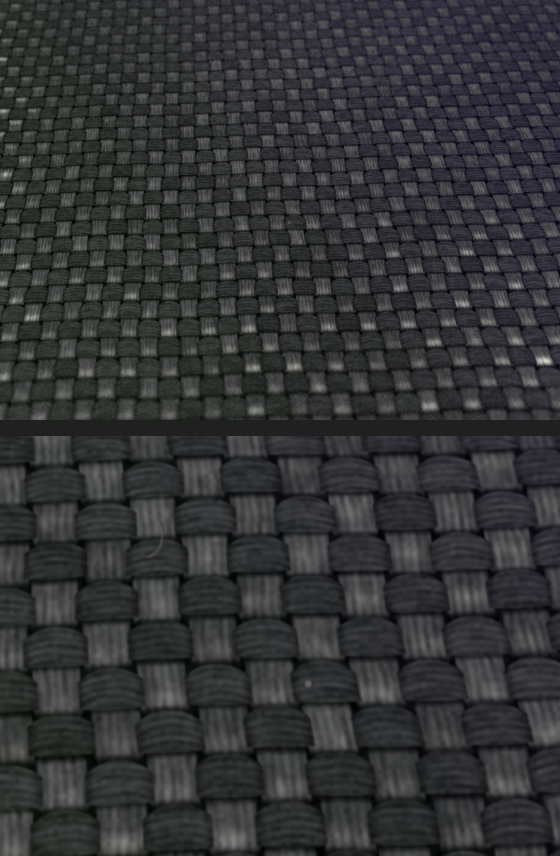
Top, the full canvas; bottom, a detail of the centre.
This texture is drawn by a WebGL 1 fragment shader. Its source:

```glsl
precision highp float;
// Dark plain-weave nylon cloth seen at an angle, sharp across the middle and soft at the ends.
uniform vec2 u_resolution;

const vec3 GAP = vec3(0.030, 0.032, 0.035);
const vec3 WEFT = vec3(0.176, 0.178, 0.182);
const vec3 WARP = vec3(0.252, 0.254, 0.256);
const vec3 GLINT = vec3(0.50, 0.50, 0.46);
const vec3 LINT = vec3(0.40, 0.39, 0.38);
const vec3 GREEN_CAST = vec3(-0.006, 0.011, -0.014);
const vec3 VIOLET_CAST = vec3(0.004, -0.008, 0.052);
const float NEAR_THREAD = 0.0521;
const float FAR_THREAD = 0.0313;

float hash(vec2 p) {
  return fract(sin(dot(p, vec2(127.1, 311.7))) * 4375.85);
}

float valueNoise(vec2 p) {
  vec2 i = floor(p);
  vec2 f = fract(p);
  f = f * f * (3.0 - 2.0 * f);
  float low = mix(hash(i), hash(i + vec2(1.0, 0.0)), f.x);
  float high = mix(hash(i + vec2(0.0, 1.0)), hash(i + 1.0), f.x);
  return mix(low, high, f.y);
}

float roundBox(vec2 p, vec2 halfSize, float radius) {
  vec2 q = abs(p) - halfSize + radius;
  return length(max(q, 0.0)) + min(max(q.x, q.y), 0.0) - radius;
}

float cover(float d, float soft) {
  return 1.0 - smoothstep(-soft, soft, d);
}

// Fine filaments side by side: layered sines broken up by streaks
float filaments(float across, float along, float seed) {
  float bend = 0.5 * sin(along * 4.0 + seed * 6.3);
  float lines = 0.5 * sin(across * 36.0 + bend + seed * 20.0);
  float streaks = valueNoise(vec2(across * 11.0, along * 2.5) + seed * 50.0);
  return lines + 2.0 * streaks - 1.0;
}

float threadWidth(float depth) {
  return mix(NEAR_THREAD, FAR_THREAD, depth);
}

// Perspective: canvas position to thread counts across and away
vec2 toThreads(vec2 p) {
  float width = threadWidth(p.y - 0.03 * (p.x - 0.667));
  vec2 g = vec2((p.x - 0.43) / width + 0.05, 2.404 / width - 0.3);
  return g + 0.04 * sin(g.yx * vec2(0.9, 0.7) + vec2(0.0, 1.6));
}

// Upright thread: pale, diving under its neighbours at both ends
vec3 warpPad(vec2 f, float seed, float sheen, float sheenHeight) {
  f.x += 0.10 * (seed - 0.5);
  float body = cover(roundBox(f, vec2(0.45, 0.63), 0.15), 0.04);
  float dive = 1.0 - 0.75 * smoothstep(0.38, 0.58, abs(f.y));
  float curve = (1.05 - 0.9 * f.x * f.x) * dive;
  float fibre = 1.0 + 0.20 * filaments(f.x, f.y, seed);
  float rise = f.y - sheenHeight;
  float band = exp(-30.0 * rise * rise - 5.0 * f.x * f.x) * dive;
  vec3 color = WARP * curve * mix(0.86, 1.14, seed) + GLINT * band * sheen;
  return mix(GAP, color * fibre, body);
}

// Level thread: colour and coverage of a dark arched lens with visible strands
vec4 weftPad(vec2 f, float seed) {
  f.y += 0.35 * f.x * f.x - 0.03 + 0.08 * (seed - 0.5);
  float halfHeight = 0.47 - 0.42 * f.x * f.x;
  float body = cover(abs(f.y) - halfHeight, 0.04) * cover(abs(f.x) - 0.62, 0.04);
  float fibre = 1.0 + 0.20 * filaments(f.y, f.x, seed);
  float curve = (1.08 - 0.8 * f.y * f.y) * (1.0 - 0.4 * smoothstep(0.40, 0.64, abs(f.x)));
  return vec4(WEFT * fibre * curve * mix(0.90, 1.10, seed), body);
}

// Each point sees one upright and one level pad: its own cell's and the nearest neighbour's
vec3 weave(vec2 p) {
  vec2 g = toThreads(p);
  vec2 id = floor(g);
  vec2 f = fract(g) - 0.5;
  float warpHere = mod(id.x + id.y, 2.0);
  vec2 toWarp = vec2(0.0, (f.y < 0.0 ? -1.0 : 1.0) * (1.0 - warpHere));
  vec2 toWeft = vec2((f.x < 0.0 ? -1.0 : 1.0) * warpHere, 0.0);

  float chance = hash(id + toWarp + 17.3);
  float front = 1.0 - smoothstep(0.05, 0.65, p.y);
  float side = smoothstep(0.15, 1.2, p.x);
  float sheen = 0.12 + front * mix(0.28, 0.70, side) * (0.2 + 1.2 * chance * chance);
  float border = 1.0 - smoothstep(0.0, 0.12, p.x);
  sheen += border * chance * 0.9 * smoothstep(0.05, 0.3, p.y);
  float sheenHeight = mix(-0.26, 0.26, smoothstep(0.45, 0.70, p.y));

  vec3 warp = warpPad(f - toWarp, hash(id + toWarp), sheen, sheenHeight);
  vec4 weft = weftPad(f - toWeft, hash(id + toWeft));
  return mix(warp, weft.rgb, weft.a);
}

// Average over the lens spot; it also smooths the edges
vec3 lensBlur(vec2 p, float radius) {
  vec3 sum = vec3(0.0);
  float total = 0.0;
  for (int j = -2; j <= 2; j++) {
    for (int i = -2; i <= 2; i++) {
      vec2 o = vec2(float(i), float(j)) * 0.5;
      float weight = exp(-dot(o, o));
      sum += weight * weave(p + o * radius);
      total += weight;
    }
  }
  return sum / total;
}

// Half ring of loose fibre, open to the left
float looseFibre(vec2 p, vec2 center, float radius) {
  vec2 q = p - center;
  float ring = abs(length(q * vec2(1.0, 0.8)) - radius);
  return cover(ring - 0.0008, 0.0012) * smoothstep(-0.002, 0.004, q.x);
}

void main() {
  vec2 p = gl_FragCoord.xy / u_resolution.y;
  float defocus = smoothstep(0.12, 0.60, abs(p.y - 0.47));
  float radius = (0.0010 + 0.0050 * defocus) * threadWidth(p.y) / NEAR_THREAD;
  vec3 color = lensBlur(p, radius);

  // Hazy far end, broad uneven light, colour casts in the dark tones, film grain
  color = mix(color, vec3(0.205), 0.22 * smoothstep(0.6, 1.0, p.y));
  color *= 1.0 + 0.07 * sin(p.x * 5.0 + 0.8) * sin(p.y * 4.0 + 1.0);
  float dark = 1.0 - 0.7 * smoothstep(0.20, 0.27, color.g);
  color += dark * GREEN_CAST * (1.0 - smoothstep(0.3, 1.3, p.x + 0.4 * p.y));
  color += dark * VIOLET_CAST * smoothstep(0.8, 2.2, p.x + p.y);
  color += 0.055 * (valueNoise(p * 260.0) - 0.5);

  // Lint
  color = mix(color, LINT, 0.55 * looseFibre(p, vec2(0.560, 0.587), 0.013));
  color = mix(color, LINT, cover(length(p - vec2(0.689, 0.470)) - 0.0025, 0.0015));
  gl_FragColor = vec4(color, 1.0);
}
```
